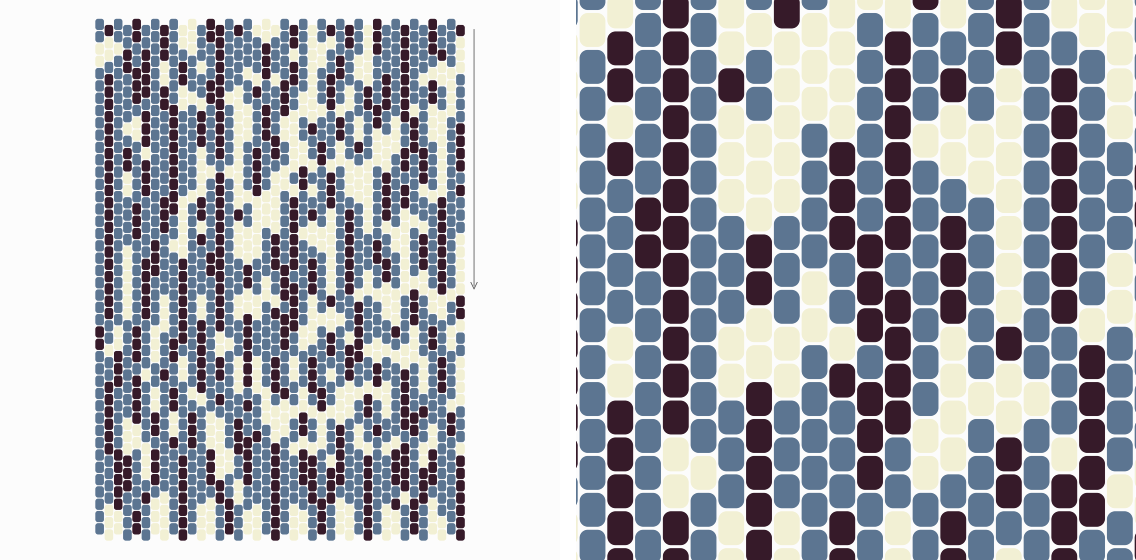
Left: the whole. Right: its middle third, enlarged.
Give the GLSL for this pattern, as a WebGL 2 fragment shader.

```glsl
#version 300 es
precision highp float;

uniform vec2 u_resolution;
out vec4 outColor;

const vec3 PAPER = vec3(0.99);
const vec3 CREAM = vec3(0.95, 0.94, 0.83);
const vec3 BLUE = vec3(0.36, 0.46, 0.57);
const vec3 PLUM = vec3(0.21, 0.10, 0.16);

float hash(vec2 p) {
  vec3 q = fract(p.xyx * vec3(0.1031, 0.1030, 0.0973));
  q += dot(q, q.yzx + 33.33);
  return fract((q.x + q.y) * q.z);
}

float roundedBox(vec2 p, vec2 halfSize, float radius) {
  vec2 q = abs(p) - halfSize + radius;
  return length(max(q, 0.0)) + min(max(q.x, q.y), 0.0) - radius;
}

float segment(vec2 p, vec2 a, vec2 b) {
  vec2 ap = p - a, ab = b - a;
  return length(ap - ab * clamp(dot(ap, ab) / dot(ab, ab), 0.0, 1.0));
}

// Bead states: 0 cream, 1 blue, 2 plum.
// Short plum runs with blue flanks, on a jittered staggered lattice.
int towers(float column, float depth) {
  int state = 0;
  vec2 home = floor(vec2(column / 4.0, depth / 2.5));
  for (int j = -2; j <= 2; j++) {
    for (int i = -1; i <= 1; i++) {
      vec2 site = home + vec2(i, j);
      float jitter = floor(3.0 * hash(site + 17.0)) - 1.0;
      float centre = 4.0 * site.x + 2.0 * mod(site.y, 2.0) + jitter;
      float dx = abs(column - centre);
      float dy = abs(depth - 2.5 * site.y - 1.5 * hash(site + 41.0));
      float reach = mix(0.5, 1.9, hash(site + 73.0));
      if (dx < 0.5 && dy < reach) state = 2;
      else if (dx < 1.5 && dy < reach + 0.25) state = max(state, 1);
    }
  }
  return state;
}

// Downward wedge of stripes; returns -1 outside it.
int wedge(vec2 cell, float centre, float top, float height) {
  float dx = cell.x - centre;
  float below = cell.y - top;
  if (below < 0.0 || abs(dx) > 0.5 * (height - below)) return -1;
  return mod(dx + 30.0, 3.0) < 0.5 ? 2 : 1;
}

int beadState(float column, float depth) {
  vec2 cell = vec2(column, depth);
  int state = towers(column, depth);

  // Large wedges: column, top row, height
  vec3 wedges[7] = vec3[7](
    vec3(33, 0, 8.3), vec3(8, 6.8, 9), vec3(9, 18.6, 7.6), vec3(37, 14.4, 6),
    vec3(28, 22.4, 5), vec3(16, 24, 5), vec3(13, 1.5, 5));
  for (int i = 0; i < 7; i++) {
    int stripe = wedge(cell, wedges[i].x, wedges[i].y, wedges[i].z);
    if (stripe >= 0) state = stripe;
  }

  // Wedges leading into the bottom border
  int lower = wedge(cell, 10.0 * floor(column / 10.0 + 0.6) - 1.0, 35.0, 8.0);
  if (lower >= 0) state = lower;

  // Settled border of five-column stripes
  if (depth > 38.4 + 1.2 * hash(vec2(column, 5.0))) {
    float stripe = mod(column + 1.0, 5.0);
    state = stripe < 0.5 ? 2 : (stripe < 1.5 || stripe > 3.5 ? 1 : 0);
  }
  return state;
}

void main() {
  vec2 uv = gl_FragCoord.xy / u_resolution;
  float pixel = 1.0 / min(u_resolution.x, u_resolution.y);
  vec3 color = PAPER;

  // Beads: 40 columns of 42, odd columns dropped by half a bead
  vec2 pitch = vec2(0.01652, 0.02197);
  vec2 grid = vec2(uv.x - 0.1697, 0.9674 - uv.y) / pitch;
  float column = floor(grid.x);
  float drop = 0.5 * mod(column, 2.0);
  float row = floor(grid.y - drop);
  if (column >= 0.0 && column < 40.0 && row >= 0.0 && row < 42.0) {
    int state = beadState(column, row + drop);
    vec3 bead = state == 2 ? PLUM : (state == 1 ? BLUE : CREAM);
    vec2 local = (grid - vec2(column, row + drop) - 0.5) * pitch;
    float d = roundedBox(local, vec2(0.0077, 0.0101), 0.0049);
    color = mix(color, bead, 1.0 - smoothstep(-0.6 * pixel, 0.6 * pixel, d));
  }

  // Direction arrow
  vec2 tip = vec2(0.8465, 0.484);
  float arrow = segment(uv, vec2(0.8465, 0.947), tip);
  vec2 mirrored = vec2(abs(uv.x - tip.x), uv.y - tip.y);
  arrow = min(arrow, segment(mirrored, vec2(0.0), vec2(0.0055, 0.0115)));
  float ink = 1.0 - smoothstep(-0.5 * pixel, 0.5 * pixel, arrow - 0.0009);
  outColor = vec4(mix(color, vec3(0.45), ink), 1.0);
}
```
